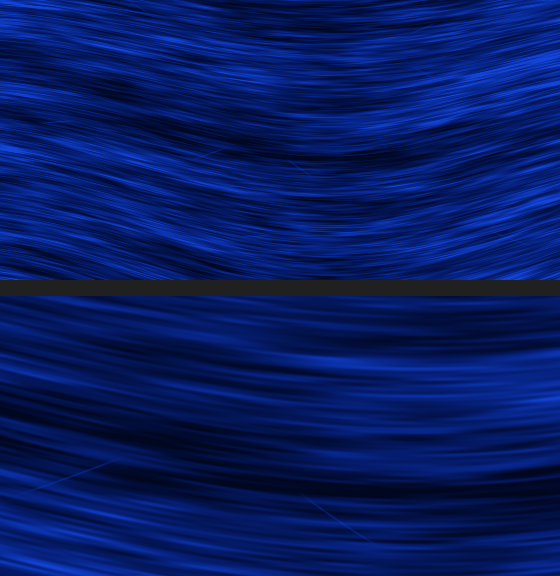
Top, the full canvas; bottom, a detail of the centre.
This texture is drawn by a Shadertoy shader. Its source:

```glsl
// Sweeping deep blue hair: octaves of long streak noise are laid along
// a curved flow, then toned from navy to bright blue. A few thin stray
// hairs cross the flow.

#define OCTAVES 6
#define STRAYS 14
#define SAG 0.14            // depth of the sweep
#define SAG_CENTER 1.2      // lowest point of the sweep, in heights
#define LOCKS 5.0           // broad locks per height
#define STRETCH 0.8         // streaks per height along the flow
#define MID_BLUE 0.415      // median blue level
#define CONTRAST 0.135      // spread of tones around the median
#define SHEEN 0.75          // light on the left side
#define STRAY_WIDTH 0.0008

float hash(vec2 p) {
    return fract(sin(dot(p, vec2(127.1, 311.7))) * 43758.5453);
}

// One row of smooth noise from -1 to 1, shifted by its own random amount
float rowNoise(float x, float row) {
    x += 17.0 * hash(vec2(row, 3.7));
    float cell = floor(x);
    float t = smoothstep(0.0, 1.0, x - cell);
    return 2.0 * mix(hash(vec2(cell, row)), hash(vec2(cell + 1.0, row)), t) - 1.0;
}

float streakNoise(vec2 p) {
    float row = floor(p.y);
    float t = smoothstep(0.0, 1.0, p.y - row);
    return mix(rowNoise(p.x, row), rowNoise(p.x, row + 1.0), t);
}

// Height across the strands; constant along each strand
float flowHeight(vec2 p) {
    float sweep = SAG * (1.0 - cos(2.1 * (p.x - SAG_CENTER)));
    return p.y - sweep * (1.2 - 0.5 * p.y);
}

// Sum of streaks from broad locks to single strands
float strands(vec2 p) {
    float across = flowHeight(p);
    across += 0.010 * streakNoise(vec2(p.x * 1.5, across * 4.0) + 40.0);
    vec2 freq = vec2(STRETCH, LOCKS);
    float sum = 0.0;
    for (int i = 0; i < OCTAVES; i++) {
        float layer = float(i);
        float tilt = 0.08 * (hash(vec2(layer, 9.1)) - 0.5);
        vec2 q = vec2(p.x, across + tilt * p.x) * freq;
        sum += (0.78 + 0.09 * layer) * streakNoise(q + 31.0 * layer);
        freq *= vec2(1.75, 2.2);
    }
    return sum;
}

// Thin bent hairs scattered over the surface
float strayHairs(vec2 p, float aspect, float pixel) {
    float cover = 0.0;
    for (int i = 0; i < STRAYS; i++) {
        float id = float(i);
        vec2 center = vec2(aspect * hash(vec2(id, 1.3)), hash(vec2(id, 2.9)));
        float angle = 1.3 * (hash(vec2(id, 5.3)) - 0.6);
        float reach = mix(0.04, 0.10, hash(vec2(id, 7.7)));
        vec2 q = p - center;
        q = vec2(q.x * cos(angle) + q.y * sin(angle),
                 q.y * cos(angle) - q.x * sin(angle));
        q.y -= 1.5 * (hash(vec2(id, 8.2)) - 0.5) * q.x * q.x;
        float line = 1.0 - smoothstep(0.0, STRAY_WIDTH + pixel, abs(q.y));
        float ends = 1.0 - smoothstep(0.4 * reach, reach, abs(q.x));
        cover = max(cover, line * ends * mix(0.2, 0.6, hash(vec2(id, 4.4))));
    }
    return cover;
}

// Navy to bright blue; red and green rise late
vec3 hairColor(float blue) {
    return vec3(0.1 * blue * blue, blue * (0.2 + 0.14 * blue), blue);
}

void mainImage(out vec4 fragColor, in vec2 fragCoord) {
    vec2 p = fragCoord / iResolution.y;
    float aspect = iResolution.x / iResolution.y;

    // Light gathers at the left and a little at the right
    float right = aspect - p.x;
    float sheen = SHEEN * exp(-5.0 * p.x * p.x) + 0.3 * exp(-4.0 * right * right);
    float tone = strands(p) + sheen - 0.15;

    float blue = MID_BLUE + CONTRAST * tone + 0.01 * tone * tone;
    blue = clamp(blue, 0.12, 0.85);
    float stray = strayHairs(p, aspect, 1.0 / iResolution.y);
    blue = mix(blue, max(blue, 0.75), stray);
    fragColor = vec4(hairColor(blue), 1.0);
}
```
